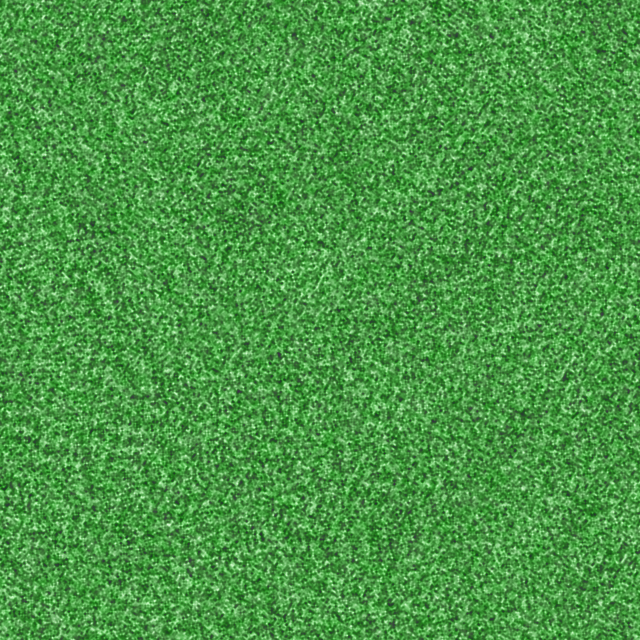
A Shadertoy shader for this texture:

```glsl
const float MEAN_GREEN = 0.595;
const float GRAIN_CONTRAST = 0.86;
const float MOTTLE_CONTRAST = 0.06;
const float TINT_CONTRAST = 0.16;

float hash(vec2 cell) {
    return fract(sin(dot(cell, vec2(127.1, 311.7))) * 43758.5453);
}

// Smooth value noise in 0..1
float valueNoise(vec2 p) {
    vec2 cell = floor(p);
    vec2 f = fract(p);
    f = f * f * (3.0 - 2.0 * f);
    float low = mix(hash(cell), hash(cell + vec2(1.0, 0.0)), f.x);
    float high = mix(hash(cell + vec2(0.0, 1.0)), hash(cell + vec2(1.0, 1.0)), f.x);
    return mix(low, high, f.y);
}

vec2 rotate(vec2 p, float angle) {
    float c = cos(angle);
    float s = sin(angle);
    return vec2(c * p.x - s * p.y, s * p.x + c * p.y);
}

// Two turned layers hide the lattice of the fine grain
float grain(vec2 uv, float scale) {
    float coarse = valueNoise(rotate(uv, 0.47) * scale + 17.0);
    float fine = valueNoise(rotate(uv, -0.81) * scale * 1.35 + 53.0);
    return mix(coarse, fine, 0.42) - 0.5;
}

// Dull dark green through leaf green to pale mint
vec3 grassColor(float green, float tint) {
    float lift = green - 0.42;
    float red = 0.17 + 0.27 * lift + 1.46 * lift * lift;
    float blue = red - 0.02 + 0.06 * smoothstep(0.45, 0.2, green);
    return vec3(red + tint, green, blue + tint);
}

void mainImage(out vec4 fragColor, in vec2 fragCoord) {
    vec2 uv = fragCoord / iResolution.y;

    // Fine speckle over faint broad patches
    float speckle = grain(uv, 250.0);
    float mottle = grain(uv, 14.0);
    float green = MEAN_GREEN + GRAIN_CONTRAST * speckle + MOTTLE_CONTRAST * mottle;

    // Soft drift between vivid and greyish green
    float tint = TINT_CONTRAST * grain(uv + 3.7, 95.0) + 0.01;

    vec3 color = grassColor(clamp(green, 0.2, 0.97), tint);
    fragColor = vec4(clamp(color, 0.0, 1.0), 1.0);
}
```
